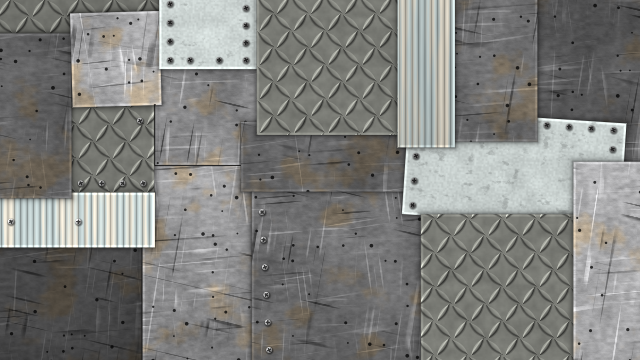
A WebGL 2 fragment shader for this texture:

```glsl
#version 300 es
precision highp float;
// Patchwork of overlapping metal plates: scratched steel, tread, galvanised and corrugated sheets.
uniform vec2 u_resolution;
out vec4 fragColor;

float hash(vec2 p) { return fract(sin(dot(p, vec2(127.1, 311.7))) * 43758.5); }

float noise(vec2 p) {
  vec2 i = floor(p), f = fract(p);
  f = f * f * (3.0 - 2.0 * f);
  return mix(mix(hash(i), hash(i + vec2(1, 0)), f.x),
             mix(hash(i + vec2(0, 1)), hash(i + vec2(1, 1)), f.x), f.y);
}

float fbm(vec2 p) {
  float sum = 0.0, amp = 0.5;
  for (int i = 0; i < 4; i++) {
    sum += amp * noise(p);
    p = p * 2.03 + 17.3;
    amp *= 0.5;
  }
  return sum;
}

mat2 turn(float a) { return mat2(cos(a), -sin(a), sin(a), cos(a)); }

// Worn steel: blotches, rust, crossing scratches and small pits
vec3 scratched(vec2 p, float tone) {
  float blotch = fbm(p * 1.7), grain = fbm(p * vec2(14.0, 22.0));
  float light = 0.62 + 0.45 * blotch + 0.36 * grain;
  for (int i = 0; i < 9; i++) {
    float k = float(i);
    vec2 q = turn(mod(k, 2.0) * 1.57 + 0.55 * (hash(vec2(k, 3.0)) - 0.5)) * p + k * 7.3;
    float line = smoothstep(0.8, 0.96, noise(q * vec2(1.2, 27.0)));
    line *= smoothstep(0.4, 0.7, noise(q * 2.1 + 31.0));
    light += line * (i % 3 == 0 ? -0.4 : 0.3);
  }
  vec2 g = p / 0.15, id = floor(g);
  vec2 centre = 0.25 + 0.5 * vec2(hash(id + 5.0), hash(id + 9.0));
  float radius = 0.05 + 0.09 * hash(id + 2.0);
  float pit = step(0.8, hash(id)) * smoothstep(radius + 0.06, radius - 0.04, length(fract(g) - centre));
  vec3 rust = mix(vec3(1.0, 1.0, 1.01), vec3(1.06, 0.97, 0.84), smoothstep(0.5, 0.7, fbm(p * 2.6 + 40.0)));
  return tone * light * rust * (1.0 - 0.75 * pit);
}

// Tread plate: raised lozenges that alternate in direction
vec3 tread(vec2 p, float tone) {
  vec2 g = p / 0.205, id = floor(g);
  float odd = mod(id.x + id.y, 2.0);
  vec2 q = turn(odd > 0.5 ? 0.95 : -0.75) * (fract(g) - 0.5);
  float width = 0.15 * (1.0 - q.x * q.x / 0.34);
  float d = abs(q.y) - width;
  float bump = smoothstep(0.04, -0.04, d);
  float side = clamp(q.y / max(width, 0.02), -1.0, 1.0);
  float shade = bump * (0.06 + side * mix(0.2, 0.38, odd));
  shade -= 0.35 * smoothstep(0.12, 0.0, abs(d)) * step(q.y, 0.0);
  shade += 0.35 * odd * bump * smoothstep(0.07, 0.0, abs(q.y - 0.05));
  return tone * vec3(1.0, 1.01, 0.96) * (0.9 + 0.28 * fbm(p * 9.0) + shade);
}

// Galvanised sheet: pale with faint stains
vec3 galvanised(vec2 p, float tone) {
  float stain = smoothstep(0.58, 0.75, fbm(p * vec2(9.0, 13.0)));
  return tone * vec3(0.97, 1.01, 1.0) * (0.88 + 0.2 * fbm(p * 5.0) + 0.1 * noise(p * 45.0) - 0.15 * stain);
}

// Corrugated sheet: narrow upright ribs with vertical streaks
vec3 corrugated(vec2 p, float tone) {
  float wave = sin(p.x * 6.2832 / 0.077);
  float streak = fbm(p * vec2(18.0, 0.8));
  vec3 tint = mix(vec3(0.95, 1.02, 1.02), vec3(1.03, 1.0, 0.93), smoothstep(0.35, 0.65, streak));
  return tone * tint * (0.86 + 0.1 * wave - 0.16 * smoothstep(0.75, 1.0, -wave) + 0.28 * streak);
}

// One plate over the rest: box is left, bottom, right, top; fade brightens the top
void plate(inout vec3 col, vec2 p, vec4 box, float angle, int kind, float tone, float fade) {
  float px = 4.32 / u_resolution.y;
  vec2 halfSize = 0.5 * (box.zw - box.xy);
  vec2 q = turn(angle) * (p - 0.5 * (box.xy + box.zw));
  vec2 e = abs(q) - halfSize;
  float d = length(max(e, 0.0)) + min(max(e.x, e.y), 0.0);
  col *= 1.0 - 0.5 * exp(-max(d, 0.0) * 35.0);
  if (d > px) return;
  vec2 uv = q + box.xy * 3.7 + 20.0;
  vec3 metal = kind == 0 ? scratched(uv, tone) : kind == 1 ? tread(uv, tone)
             : kind == 2 ? galvanised(uv, tone) : corrugated(uv, tone);
  metal *= 1.0 + fade * q.y / halfSize.y;
  metal *= 1.0 + 0.22 * smoothstep(0.025, 0.0, abs(d + 0.015));
  col = mix(col, metal, clamp(0.5 - d / px, 0.0, 1.0));
}

// Evenly spaced cross-head screws
void screws(inout vec3 col, vec2 p, vec2 start, vec2 gap, float count, float tone) {
  float i = clamp(round(dot(p - start, gap) / dot(gap, gap)), 0.0, count - 1.0);
  vec2 q = p - start - i * gap;
  float r = length(q);
  col *= 1.0 - 0.55 * smoothstep(0.06, 0.025, length(q + vec2(-0.006, 0.01)));
  vec2 s = abs(turn(0.5 + i) * q);
  float slot = smoothstep(0.014, 0.004, min(s.x, s.y)) * smoothstep(0.032, 0.02, r);
  vec3 head = vec3(tone * (1.0 + 7.0 * (q.y - q.x)) * (1.0 - 0.7 * slot));
  col = mix(col, head, smoothstep(0.042, 0.028, r));
}

void main() {
  vec2 p = gl_FragCoord.xy * 4.32 / u_resolution.y;
  p.x *= 7.68 * u_resolution.y / (4.32 * u_resolution.x);
  vec3 col = vec3(0.3);

  // Left side
  plate(col, p, vec4(-0.1, -0.1, 1.70, 1.37), 0.0, 0, 0.27, 0.05);
  plate(col, p, vec4(1.71, -0.1, 3.10, 2.33), 0.0, 0, 0.57, 0.08);
  plate(col, p, vec4(1.86, 2.34, 3.10, 3.52), 0.0, 0, 0.54, 0.0);
  plate(col, p, vec4(-0.1, 3.80, 1.95, 4.50), 0.0, 1, 0.43, 0.0);
  plate(col, p, vec4(0.80, 2.00, 1.85, 3.10), 0.0, 1, 0.45, 0.0);
  screws(col, p, vec2(0.97, 2.12), vec2(0.25, 0.0), 4.0, 0.62);
  screws(col, p, vec2(1.68, 2.87), vec2(0.0, 0.5), 1.0, 0.62);
  plate(col, p, vec4(-0.1, 1.35, 1.86, 2.01), 0.0, 3, 0.84, 0.0);
  screws(col, p, vec2(0.13, 1.66), vec2(0.81, 0.0), 2.0, 0.8);
  plate(col, p, vec4(-0.1, 1.94, 0.86, 3.92), 0.0, 0, 0.37, 0.0);
  plate(col, p, vec4(0.855, 3.045, 1.925, 4.175), 0.028, 0, 0.65, 0.0);
  plate(col, p, vec4(1.91, 3.49, 3.09, 4.50), 0.0, 2, 0.81, 0.0);
  screws(col, p, vec2(2.04, 3.60), vec2(0.0, 0.225), 4.0, 0.45);
  screws(col, p, vec2(2.95, 3.60), vec2(0.0, 0.208), 4.0, 0.45);
  screws(col, p, vec2(2.28, 3.60), vec2(0.35, 0.0), 2.0, 0.45);

  // Centre
  plate(col, p, vec4(3.02, -0.1, 5.07, 2.05), 0.0, 0, 0.42, 0.16);
  screws(col, p, vec2(3.23, 0.12), vec2(-0.017, 0.331), 6.0, 0.68);
  plate(col, p, vec4(2.89, 2.02, 4.90, 2.86), 0.0, 0, 0.38, 0.0);
  plate(col, p, vec4(3.08, 2.70, 4.80, 4.50), 0.0, 1, 0.46, 0.0);

  // Right side
  plate(col, p, vec4(6.40, 2.20, 7.80, 4.50), 0.0, 0, 0.35, 0.0);
  plate(col, p, vec4(4.86, 1.665, 7.48, 2.925), -0.065, 2, 0.79, 0.0);
  screws(col, p, vec2(6.56, 2.82), vec2(0.267, -0.02), 4.0, 0.45);
  screws(col, p, vec2(7.35, 2.53), vec2(0.01, 0.24), 1.0, 0.45);
  screws(col, p, vec2(4.99, 2.45), vec2(-0.02, -0.295), 3.0, 0.45);
  plate(col, p, vec4(5.40, 2.62, 6.45, 4.50), 0.0, 0, 0.41, 0.0);
  plate(col, p, vec4(4.77, 2.55, 5.46, 4.50), 0.0, 3, 0.72, 0.04);
  plate(col, p, vec4(5.05, -0.1, 6.90, 1.75), 0.0, 1, 0.46, 0.0);
  plate(col, p, vec4(6.88, -0.1, 7.80, 2.38), 0.0, 0, 0.66, 0.06);

  fragColor = vec4(clamp(col, 0.0, 1.0), 1.0);
}
```
